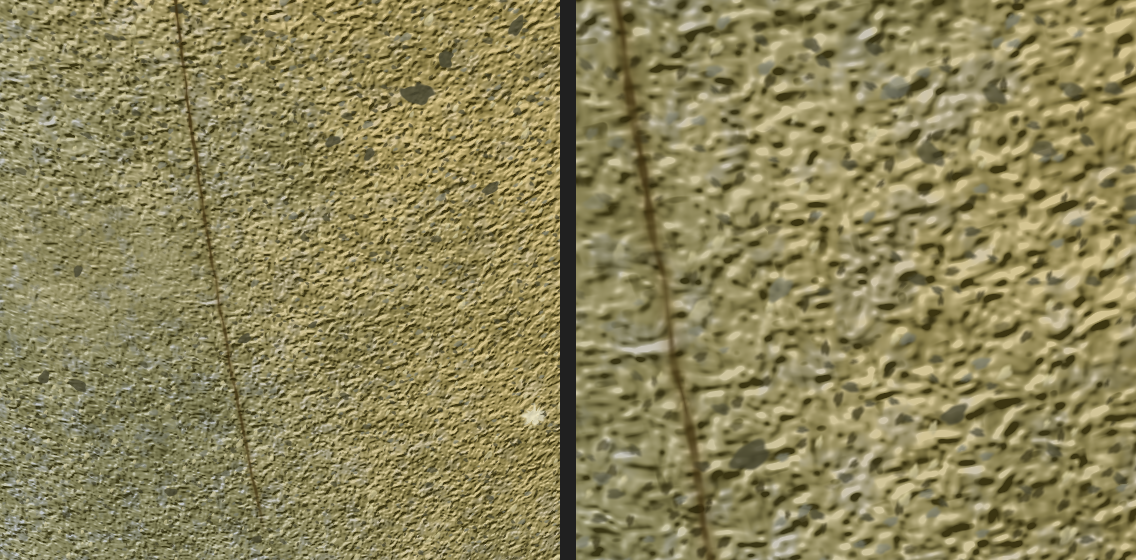
Left, the full canvas; right, a detail of the centre.
This texture is drawn by a Shadertoy shader. Its source:

```glsl
// Weathered sandy concrete: embossed noise gives short, sparse gritty relief,
// jittered cells scatter chips and pebbles, and a faint broken joint, two
// stains and a pale chip lie on top. Grit gets finer towards the bottom.

const vec3 SHADOW = vec3(0.23, 0.21, 0.07);
const vec3 SAND = vec3(0.53, 0.505, 0.305);
const vec3 HIGHLIGHT = vec3(0.77, 0.74, 0.56);
const vec3 WARM_TINT = vec3(1.05, 0.99, 0.90);
const vec3 COOL_TINT = vec3(0.96, 1.0, 1.15);
const vec3 GREY_TINT = vec3(0.97, 1.0, 1.22);
const vec3 PIT = vec3(0.22, 0.20, 0.09);
const vec3 SLATE = vec3(0.28, 0.275, 0.19);
const vec3 BLUE_GREY = vec3(0.48, 0.49, 0.43);
const vec3 CREAM = vec3(0.82, 0.79, 0.62);
const vec3 JOINT = vec3(0.25, 0.19, 0.06);
const vec3 PALE_CHIP = vec3(0.88, 0.86, 0.74);
const vec2 GRAIN_COARSE = vec2(85, 128);
const vec2 GRAIN_FINE = vec2(175, 245);
const vec2 LIGHT_STEP = vec2(-0.0027, 0.0038);
const float RELIEF = 1.5;
const float EDGE = 0.0017;

float hash(vec2 p) {
  vec3 q = fract(p.xyx * 0.1031);
  q += dot(q, q.yzx + 33.33);
  return fract((q.x + q.y) * q.z);
}

float noise(vec2 p) {
  vec2 i = floor(p), f = fract(p);
  f = f * f * (3.0 - 2.0 * f);
  return mix(mix(hash(i), hash(i + vec2(1, 0)), f.x),
             mix(hash(i + vec2(0, 1)), hash(i + 1.0), f.x), f.y);
}

float fbm(vec2 p) {
  float sum = 0.0, amp = 0.533;
  for (int i = 0; i < 4; i++) {
    sum += amp * noise(p);
    p = p * 2.03 + 17.7;
    amp *= 0.5;
  }
  return sum;
}

// Grain direction swings from level at the left to rising at the right.
vec2 alongGrain(vec2 p) {
  float u = p.x - 2.0;
  return vec2(p.x + 0.25 * p.y, p.y - 0.22 * u - 0.3 * u * u);
}

float grainHeight(vec2 p) {
  vec2 bend = vec2(noise(p * 45.0), noise(p * 45.0 + 50.0)) * 0.007;
  vec2 q = alongGrain(p) + bend;
  return 0.58 * noise(q * GRAIN_COARSE) + 0.42 * noise(q * GRAIN_FINE + 9.0);
}

// Distance to a lumpy, angular blob.
float blob(vec2 p, float radius, float seed) {
  float a = atan(p.y, p.x);
  return length(p) - radius * (1.0 + 0.11 * sin(3.0 * a + seed * 40.0) + 0.06 * sin(5.0 * a + seed * 91.0));
}

// Scattered stones: x = coverage, y = random kind, z = lit side.
vec3 stones(vec2 p, float cells, float density, float radius, float seed) {
  vec2 g = p * cells;
  vec3 best = vec3(0);
  for (int k = 0; k < 9; k++) {
    vec2 id = floor(g) + vec2(k % 3 - 1, k / 3 - 1), key = id + seed;
    if (hash(key) > density) continue;
    vec2 d = g - id - 0.15 - 0.7 * vec2(hash(key + 31.3), hash(key + 57.1));
    float kind = hash(key + 83.9), a = 2.0 * kind - 0.7;
    float size = radius * cells * mix(0.5, 1.1, hash(key + 11.7));
    vec2 r = mat2(cos(a), -sin(a), sin(a), cos(a)) * d;
    float dist = blob(r * vec2(0.8, 1.3), size, kind) / cells;
    float cover = 1.0 - smoothstep(-EDGE, EDGE, dist);
    if (cover > best.x) best = vec3(cover, kind, clamp(dot(d, vec2(-0.5, 0.85)) / size, -1.0, 1.0));
  }
  return best;
}

vec3 paintStones(vec3 col, vec3 s, float opacity) {
  vec3 tone = s.y < 0.40 ? SLATE : (s.y < 0.74 ? BLUE_GREY : CREAM);
  return mix(col, tone * (1.0 + 0.16 * s.z), s.x * opacity);
}

float stainMask(vec2 d, vec2 size) {
  d += 0.008 * vec2(noise(d * 90.0 + 40.0), noise(d * 90.0 + 70.0)) - 0.004;
  return 1.0 - smoothstep(-EDGE, EDGE, blob(d / size, 1.0, size.x * 10.0) * size.y);
}

void mainImage(out vec4 fragColor, in vec2 fragCoord) {
  vec2 uv = fragCoord / iResolution.xy;
  // Foreshortening: larger grit at the top.
  vec2 p = vec2((uv.x - 0.5) * (1.28 - 0.42 * uv.y), 1.28 * uv.y - 0.21 * uv.y * uv.y) + 2.0;
  vec2 q = alongGrain(p);

  // Broad wear; relief is flattened near zero so only some grains stand out.
  float broad = fbm(uv * 4.0 + 5.0) - 0.5;
  float mottled = fbm(q * vec2(16, 28)) - 0.5;
  float worn = 1.0 - smoothstep(0.08, 0.28, length((uv - vec2(0.15, 0.5)) * vec2(0.8, 1.2)));
  float rough = (0.88 + 0.22 * uv.y + 0.7 * broad) * (1.0 - 0.45 * worn);
  float h = grainHeight(p);
  float relief = h - grainHeight(p + LIGHT_STEP);
  relief *= 0.4 + 2.3 * min(abs(relief), 0.35);
  float tone = 0.59 + 0.12 * (uv.y - 0.5) + 0.3 * broad + 0.38 * mottled;
  tone += rough * (0.28 * (h - 0.5) + RELIEF * relief);

  // Small dark pits between the grains.
  tone -= 0.28 * rough * smoothstep(0.78, 0.95, noise(q * vec2(95, 135) + 71.0));
  tone = clamp(tone, 0.0, 1.08);
  vec3 col = tone < 0.5 ? mix(SHADOW, SAND, tone * 2.0) : mix(SAND, HIGHLIGHT, tone * 2.0 - 1.0);

  // Warm upper right, cool lower left, greyish flecks throughout.
  float warmth = smoothstep(0.0, 1.1, 0.65 * uv.x + 0.5 * uv.y + 0.7 * broad);
  col *= mix(COOL_TINT, WARM_TINT, warmth);
  float grey = smoothstep(0.52, 0.72, fbm(p * 38.0 + 23.0));
  col *= mix(vec3(1), GREY_TINT, grey * (0.8 - 0.3 * warmth));

  // Dark chips, pebbles and a few large stones.
  float exposed = 1.0 - 0.7 * worn;
  vec3 chips = stones(q, 85.0, 0.22, 0.0036, 5.0);
  col = mix(col, PIT, 0.7 * exposed * chips.x * smoothstep(0.1, 0.5, chips.y));
  col = paintStones(col, stones(p, 66.0, 0.26, 0.0042, 13.0), 0.72 * exposed);
  col = paintStones(col, stones(p, 32.0, 0.13, 0.0075, 47.0), 0.65 * exposed);
  vec3 large = stones(p, 9.0, 0.1, 0.013, 101.0);
  col = mix(col, SLATE * (1.0 + 0.1 * large.z), 0.8 * large.x);

  // Thin curved joint, broken by grit, inside a soft brown halo.
  float t = 1.0 - uv.y;
  float off = abs(uv.x - 0.311 - 0.118 * t - 0.052 * t * t - 0.003 * noise(vec2(uv.y * 40.0, 4)));
  float width = 0.0008 + 0.0021 * noise(vec2(uv.y * 85.0, 19));
  float present = smoothstep(0.03, 0.1, uv.y);
  float broken = smoothstep(0.1, 0.6, noise(vec2(uv.y * 120.0, 33)));
  float strength = present * (0.4 + 0.4 * broken) * (0.75 + 0.25 * uv.y);
  col *= mix(vec3(1), vec3(0.78, 0.72, 0.58), present * 0.75 * exp(-off * off / 0.00004));
  col = mix(col, JOINT, strength * (1.0 - smoothstep(width - EDGE, width + EDGE, off)));

  // Dark stains and the pale chip.
  float stain = max(stainMask(uv - vec2(0.745, 0.832), vec2(0.029, 0.018)),
                    stainMask(uv - vec2(0.797, 0.895), vec2(0.013, 0.017)));
  col = mix(col, SLATE * (0.95 + 0.2 * h), 0.9 * stain);
  vec2 c = uv - vec2(0.955, 0.257);
  float ray = 0.007 + 0.018 * noise(4.0 * normalize(c + 0.00001) + 8.0);
  float chip = 1.0 - smoothstep(-0.004, 0.004, length(c) - ray + 0.012 * (h - 0.5));
  col = mix(col, PALE_CHIP * (0.9 + 0.2 * h), 0.9 * chip);
  fragColor = vec4(clamp(col, 0.0, 1.0), 1.0);
}
```
